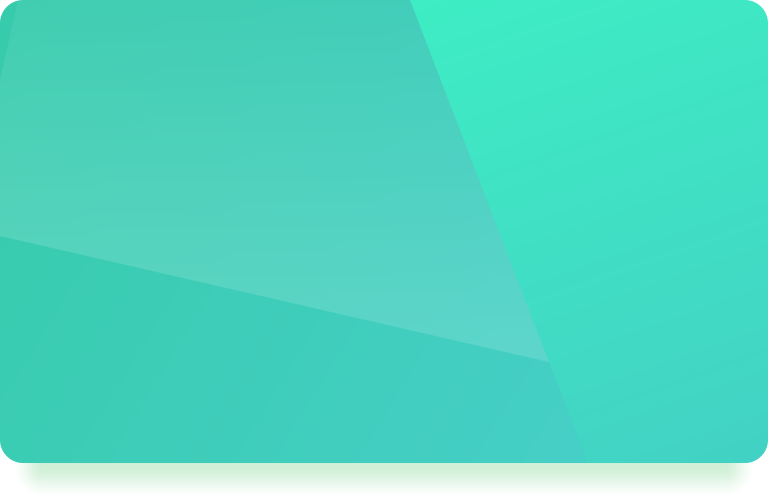
This background is drawn by a Shadertoy shader. Its source:

```glsl
// A rounded teal card on white, cut into slanted facets, with a soft green
// shadow below. Facets are half-planes filled by linear gradients; the card
// and its shadow are rounded-box distance fields. Unit: canvas height.

const vec3 WHITE       = vec3(1.0);
const vec3 SHADOW      = vec3(0.815, 0.937, 0.840);
const vec3 TEAL_LEFT   = vec3(0.212, 0.795, 0.670);
const vec3 TEAL_RIGHT  = vec3(0.273, 0.812, 0.780);
const vec3 MINT_TOP    = vec3(0.243, 0.930, 0.770);
const vec3 MINT_BOTTOM = vec3(0.260, 0.820, 0.768);

// Signed distance to the line a-b, positive on its left side.
float lineSide(vec2 p, vec2 a, vec2 b) {
    vec2 along = normalize(b - a);
    return dot(p - a, vec2(-along.y, along.x));
}

float roundedBox(vec2 p, vec2 low, vec2 high, float radius) {
    vec2 q = abs(p - 0.5 * (low + high)) - 0.5 * (high - low) + radius;
    return length(max(q, 0.0)) + min(max(q.x, q.y), 0.0) - radius;
}

// Antialiased coverage of the region where d is positive.
float coverage(float d, float pixel) {
    return clamp(d / pixel + 0.5, 0.0, 1.0);
}

vec3 linearGradient(vec2 p, vec2 start, vec2 dir, float span, vec3 from, vec3 to) {
    float t = dot(p - start, normalize(dir)) / span;
    return mix(from, to, clamp(t, 0.0, 1.0));
}

vec3 cardColor(vec2 p, float pixel) {
    // Corners shared by the facets.
    vec2 ridgeTop = vec2(0.8135, 1.0);
    vec2 ridgeLow = vec2(1.0893, 0.2817);
    vec2 sheenLeft = vec2(0.0, 0.5317);

    vec3 teal = linearGradient(p, vec2(0.0, 1.0), vec2(0.85, -0.52), 1.468,
                               TEAL_LEFT, TEAL_RIGHT);
    vec3 mint = linearGradient(p, ridgeTop, vec2(0.33, -0.94), 1.097,
                               MINT_TOP, MINT_BOTTOM);

    // Pale sheen, strongest along its lower edge.
    float above = lineSide(p, sheenLeft, ridgeLow);
    float inside = lineSide(p, vec2(0.0, 0.841), vec2(0.0357, 1.0));
    float sheen = mix(0.14, 0.02, clamp(above / 0.635, 0.0, 1.0));
    sheen *= coverage(above, pixel) * coverage(-inside, pixel);
    teal = mix(teal, WHITE, sheen);

    // Bright facet right of the ridge.
    float right = lineSide(p, ridgeTop, ridgeLow);
    return mix(teal, mint, coverage(right, pixel));
}

void mainImage(out vec4 fragColor, in vec2 fragCoord) {
    float pixel = 1.0 / iResolution.y;
    vec2 p = fragCoord * pixel;
    float width = iResolution.x * pixel;

    // Blurred shadow, inset at both sides.
    float shadowDist = roundedBox(p, vec2(0.056, 0.043),
                                  vec2(width - 0.056, 0.9), 0.03);
    vec3 color = mix(SHADOW, WHITE, smoothstep(-0.034, 0.034, shadowDist));

    // Card on top.
    float cardDist = roundedBox(p, vec2(0.0, 0.0813), vec2(width, 1.0), 0.046);
    color = mix(color, cardColor(p, pixel), coverage(-cardDist, pixel));

    fragColor = vec4(color, 1.0);
}
```
